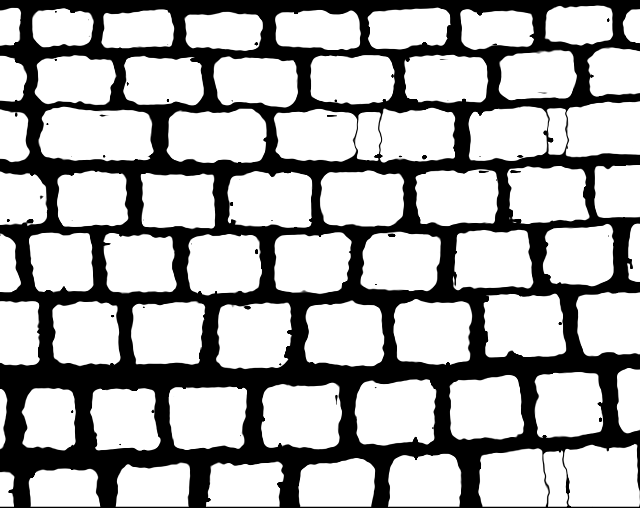
Write a WebGL 2 fragment shader that draws this texture.

```glsl
#version 300 es
precision highp float;

uniform vec2 u_resolution;
out vec4 outColor;

const float PI = 3.14159;

// Courses from the bottom up: height at the left, rise to the right, half thickness
const vec3 COURSES[8] = vec3[8](
  vec3(1.0, 4.2, 4.8), vec3(13.8, 3.0, 4.8), vec3(27.1, 1.7, 4.8), vec3(38.3, 1.2, 4.5),
  vec3(48.5, 0.8, 4.1), vec3(58.4, 0.7, 3.9), vec3(67.2, 0.8, 3.55), vec3(75.1, 0.3, 2.8));

// Joints of each course: first joint, pitch, bow and sway of the spacing
const vec4 JOINTS[8] = vec4[8](
  vec4(3.5, 13.91, 0.0, -0.42), vec4(2.3, 13.26, -1.7, -2.06),
  vec4(7.3, 13.61, -1.54, -0.22), vec4(3.5, 13.39, -1.64, -0.83),
  vec4(7.8, 14.08, -0.59, -0.94), vec4(5.6, 16.28, 3.78, 1.02),
  vec4(4.95, 14.28, -0.25, -0.78), vec4(4.2, 13.2, -1.17, -1.89));

float hash(vec2 p) {
  return fract(sin(dot(p, vec2(127.1, 311.7))) * 43758.5453);
}

float noise(vec2 p) {
  vec2 i = floor(p), f = fract(p);
  f = f * f * (3.0 - 2.0 * f);
  return mix(mix(hash(i), hash(i + vec2(1, 0)), f.x),
             mix(hash(i + vec2(0, 1)), hash(i + vec2(1, 1)), f.x), f.y);
}

float roundedBox(vec2 p, vec2 halfSize, float radius) {
  vec2 q = abs(p) - halfSize + radius;
  return length(max(q, 0.0)) + min(max(q.x, q.y), 0.0) - radius;
}

// Leaning joint at height y: x position, half width of a sliver wedged in it (0 if none)
vec2 joint(int course, float k, float y) {
  vec4 j = JOINTS[course];
  float count = floor((100.0 - j.x) / j.y);
  float t = PI * clamp(k / count, 0.0, 1.0);
  float x = j.x + j.y * k + j.z * sin(t) + j.w * sin(2.0 * t);
  float lean = 0.2 * (hash(vec2(k, course) + 3.7) - 0.5);
  bool wedged = course % 5 == 0 && k == count;
  float sliver = wedged ? 1.45 : (course == 5 && k == 3.0 ? 1.85 : 0.0);
  return vec2(x + lean * y, sliver);
}

// Distance from a joint to the stone beside it
float setback(vec2 j, int course, float seed) {
  float mortar = mix(1.25, 0.9, float(course) / 7.0) + 0.7 * (hash(vec2(seed, course)) - 0.5);
  return j.y > 0.0 ? j.y + 0.1 : mortar;
}

float stones(vec2 p) {
  float d = 10.0;
  float u = p.x / 100.0;
  for (int course = 0; course < 8; course++) {
    vec3 c = COURSES[course];
    float y = p.y - c.x - c.y * u + 0.7 * sin(PI * u);
    if (abs(y) > c.z + 2.0) continue;
    for (float k = -1.0; k < 9.0; k++) {
      vec2 id = vec2(k, course);
      vec2 a = joint(course, k, y), b = joint(course, k + 1.0, y);
      float left = a.x + setback(a, course, k + 20.3);
      float right = b.x - setback(b, course, k + 50.9);
      float x = p.x - 0.5 * (left + right);
      float tilt = 0.06 * (hash(id + 8.1) - 0.5) * x;
      float shift = 0.5 * (hash(id + 5.3) - 0.5);
      float radius = mix(0.7, 2.0, hash(id + 1.9));
      d = min(d, roundedBox(vec2(x, y + tilt + shift), vec2(0.5 * (right - left), c.z), radius));
      // Thin sliver between two hairline cracks
      if (a.y > 0.0)
        d = min(d, roundedBox(vec2(p.x - a.x, y), vec2(a.y - 0.1, c.z - 0.2), 0.5));
    }
  }
  return d;
}

void main() {
  vec2 p = gl_FragCoord.xy / u_resolution * vec2(100.0, 79.4);
  float pixel = 100.0 / u_resolution.x;

  // Uneven hand-cut outlines
  vec2 broad = vec2(noise(p * 0.4), noise(p * 0.4 + 47.0)) - 0.5;
  vec2 fine = vec2(noise(p * 1.2 + 13.0), noise(p * 1.2 + 71.0)) - 0.5;
  float d = stones(p + 0.8 * broad + 0.35 * fine);

  // Chipped edges and the dark line along the bottom
  d += 0.9 * smoothstep(0.8, 1.0, noise(p * 0.8 + 31.0));
  d = max(d, 0.2 - p.y);

  float face = 1.0 - smoothstep(-0.7 * pixel, 0.7 * pixel, d);
  outColor = vec4(vec3(face), 1.0);
}
```
